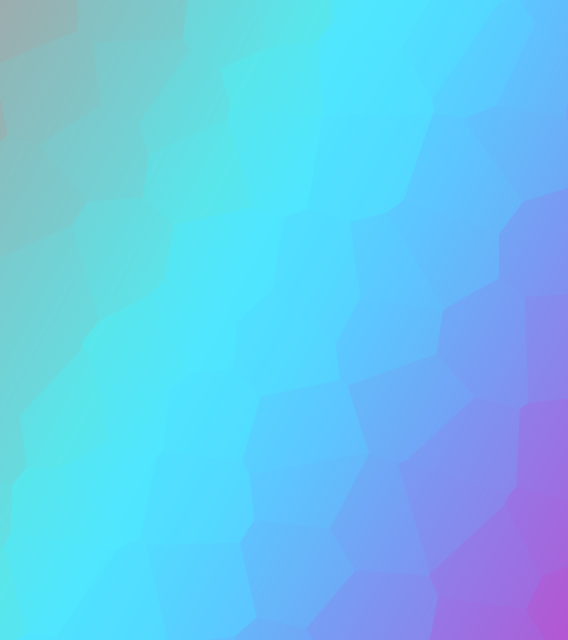
A Shadertoy shader for this background:

```glsl
// Diagonal grey-cyan-blue-magenta gradient, softly faceted by Voronoi cells.
#define CELLS 7.5              // cells per canvas height
#define JITTER 0.85            // irregularity of the cell centres
#define FACET 0.40             // how far each cell flattens the gradient
#define AXIS vec2(0.88, -0.47) // gradient direction, down to the right
#define EDGE_PIXELS 0.8        // half width of the smoothed cell edges

const int STOPS = 10;

// Gradient stops: colour in rgb, place along the axis in a
const vec4 RAMP[STOPS] = vec4[STOPS](
    vec4(0.62, 0.67, 0.67, 0.00),
    vec4(0.46, 0.81, 0.82, 0.25),
    vec4(0.35, 0.90, 0.92, 0.41),
    vec4(0.31, 0.90, 1.00, 0.53),
    vec4(0.32, 0.86, 1.00, 0.64),
    vec4(0.36, 0.78, 1.00, 0.75),
    vec4(0.42, 0.68, 0.97, 0.86),
    vec4(0.50, 0.57, 0.94, 0.97),
    vec4(0.60, 0.45, 0.89, 1.11),
    vec4(0.71, 0.33, 0.82, 1.25));

vec2 hash22(vec2 p) {
    vec3 q = fract(vec3(p.xyx) * vec3(0.1031, 0.1030, 0.0973));
    q += dot(q, q.yzx + 33.33);
    return fract((q.xx + q.yz) * q.zy);
}

vec3 rampColor(float t) {
    vec3 color = RAMP[0].rgb;
    for (int i = 1; i < STOPS; i++) {
        float a = RAMP[i - 1].a;
        float b = RAMP[i].a;
        color = mix(color, RAMP[i].rgb, clamp((t - a) / (b - a), 0.0, 1.0));
    }
    return color;
}

// Offset to the nearest cell centre, blended with the second at the edge
vec2 cellOffset(vec2 p, float edgeWidth) {
    vec2 base = floor(p);
    vec2 nearest = vec2(9.0);
    vec2 second = vec2(9.0);
    for (int y = -2; y <= 2; y++) {
        for (int x = -2; x <= 2; x++) {
            vec2 id = base + vec2(x, y);
            vec2 toCentre = id + 0.5 + JITTER * (hash22(id + 17.0) - 0.5) - p;
            float d = dot(toCentre, toCentre);
            if (d < dot(nearest, nearest)) {
                second = nearest;
                nearest = toCentre;
            } else if (d < dot(second, second)) {
                second = toCentre;
            }
        }
    }
    float edge = dot(0.5 * (nearest + second), normalize(second - nearest));
    float inside = smoothstep(-edgeWidth, edgeWidth, edge);
    return mix(second, nearest, inside);
}

void mainImage(out vec4 fragColor, in vec2 fragCoord) {
    vec2 p = fragCoord / iResolution.y;

    // Pull the position part of the way to its cell centre
    float edgeWidth = EDGE_PIXELS * CELLS / iResolution.y;
    vec2 faceted = p + FACET * cellOffset(p * CELLS, edgeWidth) / CELLS;

    // Distance along the axis from the upper left corner
    float t = dot(faceted - vec2(0.0, 1.0), AXIS);
    fragColor = vec4(rampColor(t), 1.0);
}
```
